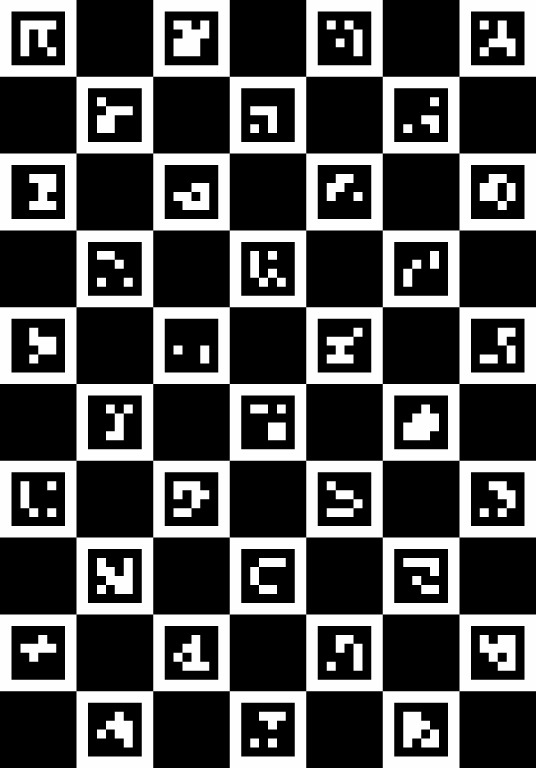
Write a WebGL 2 fragment shader that draws this pattern.

```glsl
#version 300 es
precision highp float;

uniform vec2 u_resolution;
out vec4 fragColor;

const vec2 BOARD_CELLS = vec2(7.0, 10.0);  // squares across and down
const float MARKER_SIZE = 0.70;            // marker side, in squares
const float MARKER_MODULES = 6.0;          // modules per side, frame included
const float FRAME_MODULES = 1.0;           // width of the black frame
const float BIT_DENSITY = 0.46;            // share of white code modules
const float CODE_SEED = 17.0;
const int SAMPLES = 4;                     // antialiasing samples per axis
const vec3 INK = vec3(0.0);
const vec3 PAPER = vec3(0.995);

float hash13(vec3 p) {
    p = fract(p * vec3(0.1031, 0.1030, 0.0973));
    p += dot(p, p.yzx + 33.33);
    return fract((p.x + p.y) * p.z);
}

// True inside the half-open box from lo to hi
bool insideBox(vec2 p, vec2 lo, vec2 hi) {
    return all(greaterThanEqual(p, lo)) && all(lessThan(p, hi));
}

// Code modules inside a black frame; p runs from 0 to 1 over the marker
float markerPaper(vec2 p, vec2 cell) {
    vec2 module = floor(p * MARKER_MODULES);
    if (!insideBox(module, vec2(FRAME_MODULES), vec2(MARKER_MODULES - FRAME_MODULES))) {
        return 0.0;
    }
    float cellId = cell.x + cell.y * BOARD_CELLS.x;
    float bit = hash13(vec3(module * 7.0 + CODE_SEED, cellId * 3.0 + CODE_SEED));
    return 1.0 - step(BIT_DENSITY, bit);
}

// Checkerboard with one marker centred in each white square
float boardPaper(vec2 uv) {
    vec2 grid = uv * BOARD_CELLS;
    vec2 cell = floor(grid);
    if (mod(cell.x + cell.y, 2.0) < 0.5) {
        return 0.0;
    }
    vec2 p = (fract(grid) - 0.5) / MARKER_SIZE + 0.5;
    return insideBox(p, vec2(0.0), vec2(1.0)) ? markerPaper(p, cell) : 1.0;
}

void main() {
    // Average a regular grid of samples across the pixel
    float coverage = 0.0;
    for (int y = 0; y < SAMPLES; y++) {
        for (int x = 0; x < SAMPLES; x++) {
            vec2 offset = (vec2(x, y) + 0.5) / float(SAMPLES) - 0.5;
            coverage += boardPaper((gl_FragCoord.xy + offset) / u_resolution);
        }
    }
    coverage /= float(SAMPLES * SAMPLES);
    fragColor = vec4(mix(INK, PAPER, coverage), 1.0);
}
```
